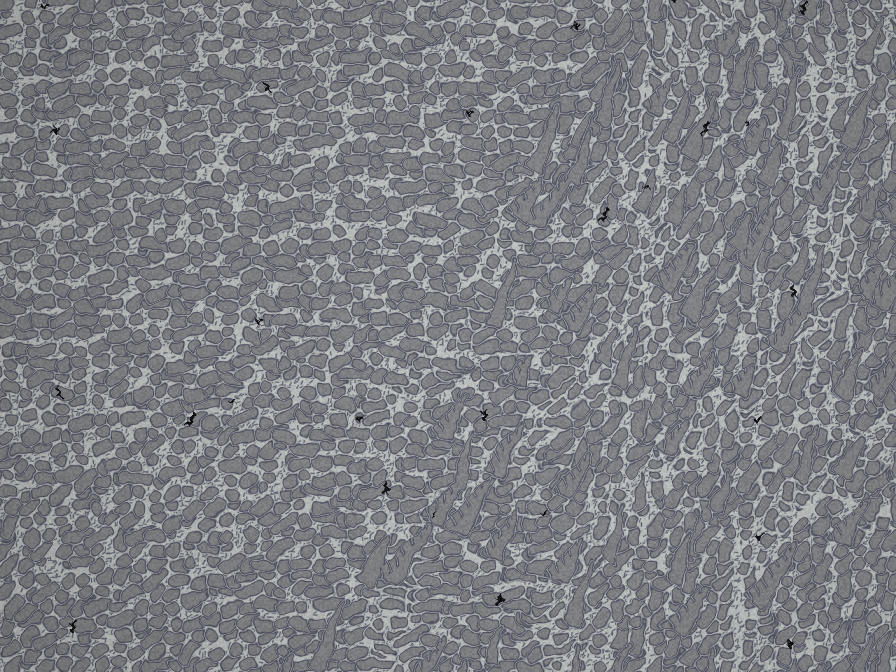
A Shadertoy shader for this texture:

```glsl
// Polished alloy section: grey rounded grains and notched blades in a bright, speckled matrix.

// Colours
const vec3 GRAIN   = vec3(0.487, 0.495, 0.505);
const vec3 OUTLINE = vec3(0.25, 0.26, 0.325);
const vec3 MATRIX  = vec3(0.705, 0.72, 0.715);
const vec3 PORE    = vec3(0.07, 0.07, 0.08);

// Sizes, in canvas heights
const vec2  GRAIN_STEP   = vec2(0.0275, 0.0215);
const float GRAIN_RADIUS = 0.0088;
const float GRAIN_LENGTH = 0.0170;
const float GRAIN_GAP    = 0.0038;
const vec2  BLADE_STEP   = vec2(0.115, 0.050);
const float BLADE_ANGLE  = 1.10;
const float BLADE_SHARE  = 0.60;
const float NOTCH_STEP   = 0.017;
const float LINE_WIDTH   = 0.0015;
const float SPECK_STEP   = 0.0062;
const float SPECK_LENGTH = 0.0024;
const float SPECK_WIDTH  = 0.0008;
const float PORE_STEP    = 0.155;
const float PORE_RADIUS  = 0.0085;
const float TONE_NOISE   = 0.075;
const float BLUR         = 0.0014;

float hash(vec2 p) {
    vec3 q = fract(vec3(p.xyx) * 0.1031);
    q += dot(q, q.yzx + 33.33);
    return fract((q.x + q.y) * q.z);
}

vec2 hash2(vec2 p) { return vec2(hash(p + 11.3), hash(p + 57.7)); }

vec2 direction(float angle) { return vec2(cos(angle), sin(angle)); }

float needle(vec2 q, vec2 axis, float halfLength) {
    return length(q - axis * clamp(dot(q, axis), -halfLength, halfLength));
}

float smoothMax(float a, float b, float k) {
    float h = max(k - abs(a - b), 0.0) / k;
    return max(a, b) + h * h * k * 0.25;
}

// Share of steep, coarse growth: lower centre and right
float coarseness(vec2 p) {
    float edge = p.x - 0.42 - 0.45 * p.y + 0.05 * sin(p.y * 13.0 + p.x * 5.0);
    return smoothstep(-0.06, 0.12, edge);
}

float growthAngle(vec2 p) {
    float calm = 0.12 + 0.65 * smoothstep(0.6, 0.1, p.y) * smoothstep(0.6, 0.0, p.x);
    float steep = 1.1 + 0.8 * smoothstep(0.75, 1.0, p.y);
    return mix(calm, steep, coarseness(p) * smoothstep(0.75, 0.95, p.x));
}

// Capsules laid row by row, each trimming the ones beneath it
float grainDistance(vec2 p) {
    vec2 base = floor(p / GRAIN_STEP);
    float pile = 1.0;
    for (int j = -2; j <= 2; j++)
    for (int i = -2; i <= 2; i++) {
        vec2 cell = base + vec2(i, j);
        vec2 rnd = hash2(cell);
        vec2 centre = (cell + 0.5 + 0.6 * (rnd - 0.5)) * GRAIN_STEP;
        float angle = growthAngle(centre) + 0.9 * (hash(cell + 3.1) - 0.5);
        float stretch = hash(cell + 8.9);
        float halfLength = GRAIN_LENGTH * stretch * stretch * (1.0 + 0.5 * coarseness(centre));
        float radius = GRAIN_RADIUS * mix(0.82, 1.08, rnd.x);
        float d = needle(p - centre, direction(angle), halfLength) - radius;
        pile = min(d, smoothMax(pile, GRAIN_GAP - d, 0.004));
    }
    return pile;
}

// Tapered blades with comb-like slits on one flank
float bladeDistance(vec2 p) {
    vec2 axis = direction(BLADE_ANGLE);
    mat2 toBlade = mat2(axis.x, -axis.y, axis.y, axis.x);
    vec2 base = floor(toBlade * p / BLADE_STEP);
    float best = 1.0;
    for (int j = -1; j <= 1; j++)
    for (int i = -1; i <= 1; i++) {
        vec2 cell = base + vec2(i, j);
        vec2 rnd = hash2(cell + 91.0);
        vec2 centre = (cell + 0.5 + 0.6 * (rnd - 0.5)) * BLADE_STEP;
        if (hash(cell + 23.0) > BLADE_SHARE * coarseness(centre * toBlade)) continue;
        vec2 q = toBlade * p - centre;
        q.y += q.x * 0.5 * (rnd.x - 0.5);
        float halfLength = mix(0.026, 0.056, rnd.y);
        float halfWidth = mix(0.009, 0.020, rnd.x) * (0.58 - 0.45 * q.x / halfLength);
        float d = smoothMax(abs(q.y) - halfWidth, abs(q.x) - halfLength, 0.006);
        float slit = abs(fract((q.x - 0.9 * q.y) / NOTCH_STEP) - 0.5) * NOTCH_STEP;
        float notch = min(0.0020 - slit * 0.75, q.y - 0.001);
        if (rnd.x > 0.55) d = max(d, notch);
        best = min(best, d);
    }
    return best;
}

// Short dark needles scattered through the matrix
float speckDistance(vec2 p) {
    vec2 base = floor(p / SPECK_STEP);
    float best = 1.0;
    for (int j = -1; j <= 1; j++)
    for (int i = -1; i <= 1; i++) {
        vec2 cell = base + vec2(i, j);
        float patchy = 0.72 + 0.28 * sin(cell.x * 0.31 + 2.0 * sin(cell.y * 0.23));
        if (hash(cell + 5.0) > patchy) continue;
        vec2 centre = (cell + hash2(cell + 31.0)) * SPECK_STEP;
        vec2 axis = direction(0.8 + 2.0 * (hash(cell + 77.0) - 0.5));
        best = min(best, needle(p - centre, axis, SPECK_LENGTH) - SPECK_WIDTH);
    }
    return best;
}

// Sparse ragged black pores
float poreDistance(vec2 p) {
    vec2 cell = floor(p / PORE_STEP);
    vec2 rnd = hash2(cell + 141.0);
    if (hash(cell + 19.0) > 0.5) return 1.0;
    vec2 q = p - (cell + 0.5 + 0.7 * (rnd - 0.5)) * PORE_STEP;
    q += 0.002 * sin(q.yx * 600.0 + 6.3 * rnd);
    q.y += q.x * (rnd.y - 0.5) * 2.0;
    float a = atan(q.y, q.x);
    float ragged = 0.6 + 0.4 * sin(2.0 * a + 6.3 * rnd.x) + 0.2 * sin(5.0 * a + 6.3 * rnd.y);
    return length(q) - PORE_RADIUS * mix(0.5, 1.1, rnd.x) * ragged;
}

void mainImage(out vec4 fragColor, in vec2 fragCoord) {
    vec2 p = fragCoord / iResolution.y;
    float soft = max(0.8 / iResolution.y, BLUR);

    // Bend the outlines
    vec2 bent = p + 0.0024 * sin(p.yx * vec2(83.0, 97.0) + 2.0 * sin(p * 41.0))
                  + 0.0009 * sin(p.yx * 310.0 + 3.0 * sin(p * 120.0));

    // Blades push the small grains aside; open bands widen the matrix
    float blade = bladeDistance(bent);
    float band = sin(p.x * 24.0 - p.y * 13.0 + 2.0 * sin(p.y * 9.0));
    float open = 0.0018 * coarseness(p) * smoothstep(0.3, 1.0, band);
    float grain = grainDistance(bent) + open;
    float solid = min(blade, max(grain, GRAIN_GAP - blade));

    // Matrix, specks, outlines, grains, pores
    float speck = 1.0 - smoothstep(-soft, soft, speckDistance(p));
    speck *= smoothstep(0.0018, 0.0038, solid);
    vec3 color = mix(MATRIX, OUTLINE, 0.85 * speck);
    color = mix(color, OUTLINE, 1.0 - smoothstep(-soft, soft, solid - LINE_WIDTH));
    color = mix(color, GRAIN, 1.0 - smoothstep(-soft, soft, solid));
    color = mix(color, PORE, 1.0 - smoothstep(-soft, soft, poreDistance(p)));

    // Fine tone noise and uneven lamp light
    color += TONE_NOISE * (hash(floor(p * 384.0)) - 0.5);
    vec2 fromLamp = p - vec2(0.80, 0.5);
    color *= 1.03 - 0.17 * dot(fromLamp, fromLamp);
    fragColor = vec4(clamp(color, 0.0, 1.0), 1.0);
}
```
